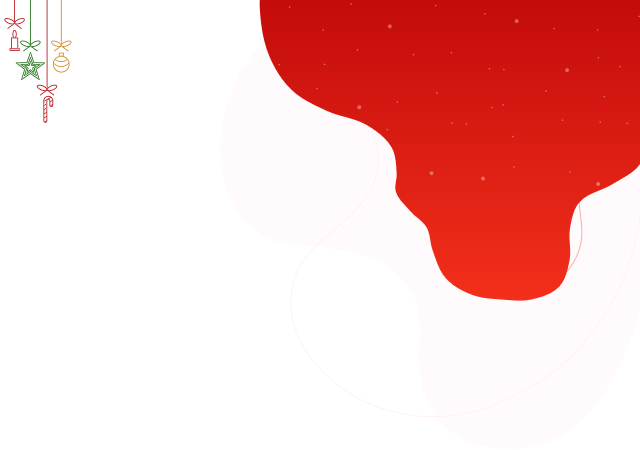
A Shadertoy shader for this background:

```glsl
// A red liquid blob with pale specks over a blush shape and thin loops on white,
// plus four hanging line ornaments. Outlines are closed smooth splines through
// a few knots; the ornaments are stroked distance functions.

const float HEIGHT = 540.0;   // canvas height in design units, y pointing down
const float PI = 3.14159;
const int KNOTS = 24;
const int STEPS = 6;

const vec2 RED_BLOB[KNOTS] = vec2[KNOTS](
    vec2(340, -60), vec2(314, -15), vec2(312, 14), vec2(323, 67), vec2(350, 108), vec2(392, 133),
    vec2(440, 150), vec2(470, 177), vec2(476, 208), vec2(475, 230), vec2(493, 254), vec2(512, 273),
    vec2(519, 300), vec2(535, 334), vec2(567, 354), vec2(603, 359.5), vec2(637, 359.5), vec2(671, 344),
    vec2(683.5, 312), vec2(684, 274), vec2(695, 243), vec2(735, 221), vec2(768, 197), vec2(840, -60));
const vec2 BLUSH_BLOB[KNOTS] = vec2[KNOTS](
    vec2(400, 10), vec2(312, 57), vec2(290, 85), vec2(271, 132), vec2(264, 180), vec2(270, 222),
    vec2(290, 261), vec2(325, 287), vec2(378, 296), vec2(425, 303), vec2(467, 322), vec2(495, 352),
    vec2(504, 390), vec2(503, 432), vec2(509, 472), vec2(530, 508), vec2(566, 531), vec2(612, 539),
    vec2(660, 530), vec2(705, 499), vec2(740, 445), vec2(768, 375), vec2(840, 100), vec2(700, 0));
const vec2 THIN_LOOP[KNOTS] = vec2[KNOTS](
    vec2(600, 60), vec2(432, 140), vec2(449, 165), vec2(454, 195), vec2(446, 225), vec2(428, 251),
    vec2(400, 277), vec2(375, 299), vec2(357, 325), vec2(349, 360), vec2(354, 393), vec2(372, 428),
    vec2(400, 458), vec2(438, 482), vec2(480, 496), vec2(525, 500), vec2(572, 493), vec2(625, 471),
    vec2(672, 440), vec2(712, 397), vec2(742, 348), vec2(761, 295), vec2(769, 255), vec2(775, 190));

float hash(vec2 p) { return fract(sin(dot(p, vec2(127.1, 311.7))) * 43758.5453); }

float cover(float d, float px) { return clamp(0.5 - d / px, 0.0, 1.0); }

float segment(vec2 p, vec2 a, vec2 b) {
    vec2 ab = b - a;
    return length(p - a - ab * clamp(dot(p - a, ab) / dot(ab, ab), 0.0, 1.0));
}

// One spline span from b to c; keeps the nearest distance and the inside sign
void traceSpan(vec2 p, vec2 a, vec2 b, vec2 c, vec2 d, inout float dist, inout float side) {
    vec2 mid = normalize(c - b);
    float chord = length(c - b);
    vec2 m0 = normalize(normalize(b - a) + mid) * chord;
    vec2 m1 = normalize(normalize(d - c) + mid) * chord;
    vec2 from = b;
    for (int i = 1; i <= STEPS; i++) {
        float t = float(i) / float(STEPS), u = 1.0 - t;
        vec2 to = u * u * (1.0 + 2.0 * t) * b + t * t * (3.0 - 2.0 * t) * c + t * u * (u * m0 - t * m1);
        dist = min(dist, segment(p, from, to));
        if ((from.y > p.y) != (to.y > p.y) &&
            p.x < from.x + (to.x - from.x) * (p.y - from.y) / (to.y - from.y)) side = -side;
        from = to;
    }
}

float closedCurve(vec2 p, vec2 k[KNOTS]) {
    float dist = 1e4, side = 1.0;
    for (int i = 0; i < KNOTS; i++)
        traceSpan(p, k[i], k[(i + 1) % KNOTS], k[(i + 2) % KNOTS], k[(i + 3) % KNOTS], dist, side);
    return dist * side;
}

float ellipse(vec2 p, vec2 r) {
    float k = length(p / r);
    return k * (k - 1.0) / max(length(p / (r * r)), 1e-4);
}

float boxOutline(vec2 p, vec2 h) {
    vec2 q = abs(p) - h;
    return abs(length(max(q, 0.0)) + min(max(q.x, q.y), 0.0));
}

float starOutline(vec2 p, float r) {
    float a = abs(mod(atan(p.x, -p.y) + PI / 5.0, PI * 0.4) - PI / 5.0);
    vec2 inner = 0.4 * r * vec2(sin(PI / 5.0), cos(PI / 5.0));
    return segment(length(p) * vec2(sin(a), cos(a)), vec2(0, r), inner);
}

// String from the top edge, ending in a bow at the knot
float hanger(vec2 p, vec2 knot) {
    float line = segment(p, vec2(knot.x, -9), knot);
    vec2 q = vec2(abs(p.x - knot.x), p.y - knot.y), e = q - vec2(6, -2.5);
    float loops = abs(ellipse(mat2(0.92, 0.38, -0.38, 0.92) * e, vec2(6, 2.5)));
    return min(min(line, loops), segment(q, vec2(0), vec2(8, 6)));
}

float candle(vec2 p) {
    float body = min(boxOutline(p, vec2(3.8, 6.5)), boxOutline(p - vec2(0, 7.5), vec2(5.5, 1)));
    return min(body, abs(ellipse(p + vec2(0, 11), vec2(2, 4.5))));
}

float cane(vec2 p) {
    float tube = p.y < 0.0 ? abs(length(p) - 3.6)
        : min(segment(p, vec2(-3.6, 0), vec2(-3.6, 24)), segment(p, vec2(3.6, 0), vec2(3.6, 5)));
    float stripes = abs(mod(p.y + 0.6 * p.x, 5.0) - 2.5);
    return min(abs(tube - 1.8), max(tube - 1.8, stripes));
}

float bauble(vec2 p) {
    float bands = max(length(p) - 9.5, abs(abs(p.y + 0.05 * p.x * p.x) - 3.0));
    return min(min(abs(length(p) - 9.5), bands), boxOutline(p + vec2(0, 11.5), vec2(2.5, 1.8)));
}

void mainImage(out vec4 fragColor, in vec2 fragCoord) {
    float px = HEIGHT / iResolution.y;
    vec2 p = vec2(fragCoord.x, iResolution.y - fragCoord.y) * px;

    // Blush shape and thin loops
    vec3 color = mix(vec3(1), vec3(1.0, 0.982, 0.986), cover(closedCurve(p, BLUSH_BLOB), px));
    color = mix(color, vec3(1.0, 0.94, 0.94), cover(abs(closedCurve(p, THIN_LOOP)) - 0.5, px));
    float arc = 1e4, unused = 1.0;
    vec2 top = vec2(695, 238), bend = vec2(697, 292), end = vec2(680, 326);
    traceSpan(p, vec2(696, 220), top, bend, end, arc, unused);
    traceSpan(p, top, bend, end, vec2(660, 338), arc, unused);
    color = mix(color, vec3(0.97, 0.68, 0.66), cover(arc - 0.6, px));

    // Red blob with scattered specks
    vec3 red = mix(vec3(0.765, 0.045, 0.045), vec3(0.955, 0.185, 0.105), clamp(p.y / 360.0, 0.0, 1.0));
    vec2 cell = floor(p / 46.0);
    vec2 speck = (cell + 0.1 + 0.8 * vec2(hash(cell), hash(cell + 17.0))) * 46.0;
    float radius = hash(cell + 41.0) > 0.78 ? 2.3 : 0.9;
    float specks = cover(length(p - speck) - radius, px) * step(p.y, 240.0);
    color = mix(color, mix(red, vec3(1), 0.35 * specks), cover(closedCurve(p, RED_BLOB), px));

    // Hanging ornaments
    vec2 s = p - vec2(36.5, 81);
    float star = min(starOutline(s, 18.0), min(starOutline(s, 12.0), starOutline(s, 7.0)));
    float crimson = min(hanger(p, vec2(17.5, 28)), candle(p - vec2(17.5, 52)));
    crimson = min(crimson, min(hanger(p, vec2(56.5, 108)), cane(p - vec2(58, 121))));
    float green = min(hanger(p, vec2(36.5, 55)), star);
    float gold = min(hanger(p, vec2(73.5, 55)), bauble(p - vec2(73.5, 77)));
    color = mix(color, vec3(0.70, 0.08, 0.10), cover(crimson - 0.5, px));
    color = mix(color, vec3(0.13, 0.45, 0.09), cover(green - 0.5, px));
    color = mix(color, vec3(0.83, 0.53, 0.13), cover(gold - 0.5, px));
    fragColor = vec4(color, 1.0);
}
```
